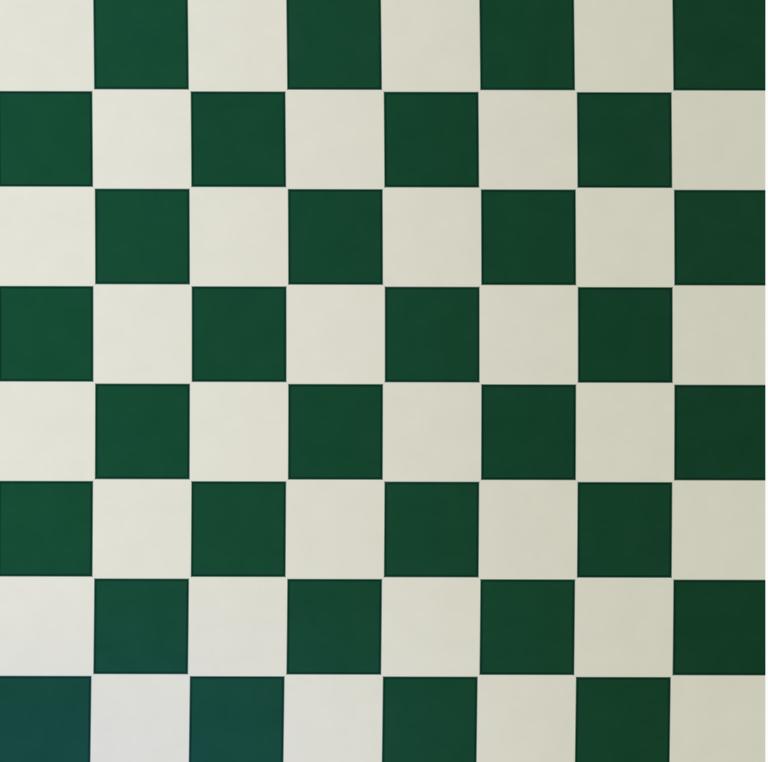
Give the GLSL for this pattern, as a WebGL 2 fragment shader.

```glsl
#version 300 es
precision highp float;

uniform vec2 u_resolution;
out vec4 fragColor;

// Board layout, in fractions of the canvas
const vec2 CELL_SIZE = vec2(0.1257, 0.1279);
const vec2 FIRST_LINE = vec2(0.1228, 0.1134);
const float BOW = 0.0130;
const float BOW_CENTRE = 0.55;
const float TILT = 0.0020;
const float RIGHT_MARGIN = 0.9965;

// Edge softness and rim width, in fractions of a cell
const float EDGE = 0.012;
const float RIM = 0.022;

// Paint under warm, dim and cool light
const vec3 CREAM_LIT = vec3(0.895, 0.892, 0.850);
const vec3 CREAM_DIM = vec3(0.800, 0.795, 0.725);
const vec3 CREAM_COOL = vec3(0.855, 0.860, 0.848);
const vec3 GREEN_LIT = vec3(0.092, 0.302, 0.212);
const vec3 GREEN_DIM = vec3(0.078, 0.232, 0.145);
const vec3 GREEN_COOL = vec3(0.095, 0.285, 0.260);
const vec3 RIM_TINT = vec3(0.62, 0.70, 0.80);
const vec3 MARGIN_COLOR = vec3(0.99);

const float MOTTLE = 0.016;
const float MOTTLE_SCALE = 26.0;
const float CELL_VARIATION = 0.008;

float hash(vec2 p) {
    vec3 q = fract(p.xyx * vec3(0.1031, 0.1030, 0.0973));
    q += dot(q, q.yzx + 33.33);
    return fract((q.x + q.y) * q.z);
}

vec2 latticeGradient(vec2 p) {
    float angle = 6.2832 * hash(p);
    return vec2(cos(angle), sin(angle));
}

float gradientNoise(vec2 p) {
    vec2 i = floor(p), f = p - i;
    vec2 w = f * f * f * (f * (f * 6.0 - 15.0) + 10.0);
    vec2 e = vec2(1.0, 0.0);
    float a = dot(latticeGradient(i), f);
    float b = dot(latticeGradient(i + e), f - e);
    float c = dot(latticeGradient(i + e.yx), f - e.yx);
    float d = dot(latticeGradient(i + e.xx), f - e.xx);
    return mix(mix(a, b, w.x), mix(c, d, w.x), w.y);
}

// Light falls off to the right and turns cool at the lower left
vec3 lightPaint(vec3 lit, vec3 dim, vec3 cool, vec2 uv) {
    vec3 paint = mix(lit, dim, smoothstep(-0.1, 1.05, uv.x));
    float coolness = (1.0 - smoothstep(0.0, 0.32, uv.y))
                   * (1.0 - smoothstep(0.1, 0.8, uv.x));
    return mix(paint, cool, coolness);
}

void main() {
    vec2 uv = gl_FragCoord.xy / u_resolution;

    // Slight lens bow and tilt of the grid
    float fromCentre = uv.y - BOW_CENTRE;
    vec2 bent = uv + vec2(BOW * fromCentre * fromCentre, TILT * (uv.x - 0.5));
    vec2 grid = (bent - FIRST_LINE) / CELL_SIZE + 1.0;
    vec2 cell = floor(grid);
    vec2 local = abs(grid - cell - 0.5);

    // Green squares, inset so that diagonal neighbours stay apart
    vec2 pixel = fwidth(grid);
    float soft = max(EDGE, 0.75 * max(pixel.x, pixel.y));
    float dist = max(local.x, local.y) - 0.5 + soft;
    float isGreen = 1.0 - mod(cell.x + cell.y, 2.0);
    float coverage = isGreen * (1.0 - smoothstep(-soft, soft, dist));

    vec3 cream = lightPaint(CREAM_LIT, CREAM_DIM, CREAM_COOL, uv);
    vec3 green = lightPaint(GREEN_LIT, GREEN_DIM, GREEN_COOL, uv);
    float rim = smoothstep(-RIM - soft, -soft, dist);
    green *= mix(vec3(1.0), RIM_TINT, rim);
    vec3 color = mix(cream, green, coverage);

    // Faint mottling and variation between squares
    vec2 p = uv * vec2(u_resolution.x / u_resolution.y, 1.0) * MOTTLE_SCALE;
    float mottle = gradientNoise(p) + 0.5 * gradientNoise(p * 2.7 + 11.0);
    color += MOTTLE * 0.5 * mottle + CELL_VARIATION * (hash(cell + 20.0) - 0.5);

    // Bare strip at the right border
    float marginSoft = 0.75 / u_resolution.x;
    float margin = smoothstep(-marginSoft, marginSoft, uv.x - RIGHT_MARGIN);
    fragColor = vec4(mix(color, MARGIN_COLOR, margin), 1.0);
}
```
